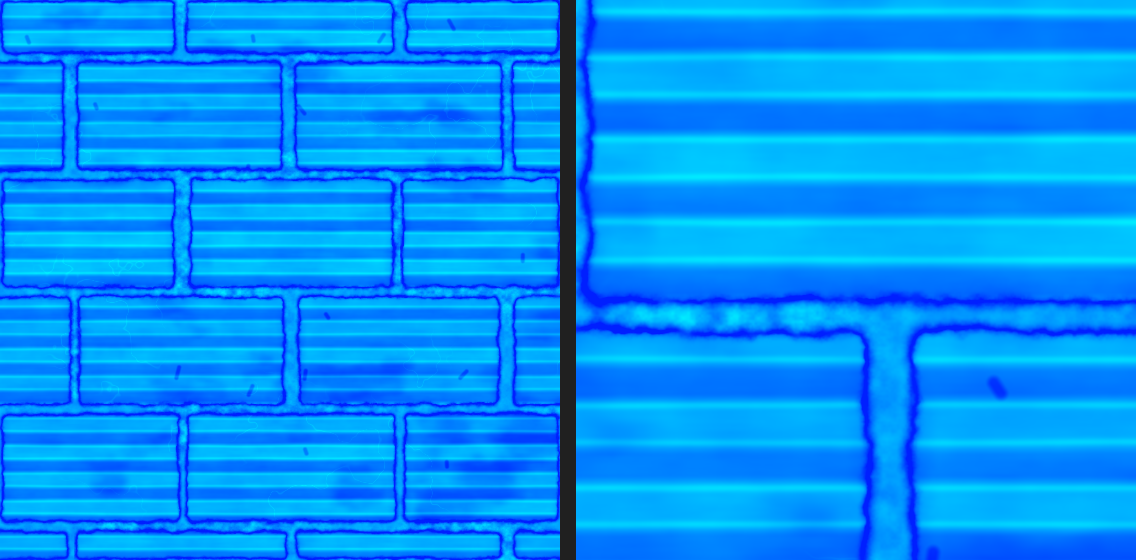
Left, the full canvas; right, a detail of the centre.
Write a three.js fragment shader that draws this texture map.

```glsl
// Ribbed brick wall in blue and cyan: staggered courses of long bricks with horizontal ribs.
// Each brick is a noisy rounded box between jittered joints; ribs, mortar, stains and
// nicks add up to one relief value, which is then turned into a colour.

varying vec2 vUv;

const vec2 BRICK = vec2(0.388, 0.2093);   // joint to joint
const vec2 ORIGIN = vec2(0.132, 0.060);   // a joint crossing in an odd course
const float RIB = 0.0492;                 // rib spacing

float hash(vec2 p) {
  return fract(sin(dot(p, vec2(127.1, 311.7))) * 43758.5453);
}

float valueNoise(vec2 p) {
  vec2 i = floor(p), f = fract(p);
  f = f * f * (3.0 - 2.0 * f);
  return mix(mix(hash(i), hash(i + vec2(1.0, 0.0)), f.x),
             mix(hash(i + vec2(0.0, 1.0)), hash(i + vec2(1.0, 1.0)), f.x), f.y);
}

float fbm(vec2 p) {
  float sum = 0.0, amp = 0.53;
  for (int i = 0; i < 4; i++) {
    sum += amp * valueNoise(p);
    p = p * 2.03 + 17.3;
    amp *= 0.5;
  }
  return sum;
}

float roundedBox(vec2 p, vec2 halfSize, float radius) {
  vec2 q = abs(p) - halfSize + radius;
  return length(max(q, 0.0)) + min(max(q.x, q.y), 0.0) - radius;
}

float bell(float x, float width) {
  return exp(-x * x / (width * width));
}

// Vertical joint: x = centre, y = half width.
vec2 sideJoint(float column, float row, float shift) {
  vec2 id = vec2(column, row);
  return vec2(shift + column * BRICK.x + (hash(id + 3.7) - 0.5) * 0.012,
              mix(0.008, 0.017, hash(id + 9.1)));
}

// Horizontal joint: x = centre, y = half width.
vec2 bedJoint(float row) {
  return vec2(ORIGIN.y + row * BRICK.y, 0.0085 + 0.0025 * hash(vec2(row, 5.3)));
}

// Signed distance to the brick around p, negative inside.
float brickDistance(vec2 p, float row) {
  float even = 1.0 - mod(row, 2.0);
  float shift = ORIGIN.x + even * 0.5 * BRICK.x;
  float column = floor((p.x - shift) / BRICK.x);
  vec2 left = sideJoint(column, row, shift), right = sideJoint(column + 1.0, row, shift);
  vec2 bed = bedJoint(row), top = bedJoint(row + 1.0);
  vec2 lo = vec2(left.x + left.y, bed.x + bed.y);
  vec2 hi = vec2(right.x - right.y, top.x - top.y);
  // Cut bricks show a thin rim at the border of the wall.
  lo = max(lo, vec2(mix(-1.0, 0.006, even), 0.004));
  hi = min(hi, vec2(mix(2.0, 0.996, even), 0.998));
  float wobble = (valueNoise(p * 38.0) - 0.5) * 0.005 + (fbm(p * 110.0) - 0.5) * 0.005;
  return roundedBox(p - 0.5 * (lo + hi), 0.5 * (hi - lo), 0.009) + wobble;
}

// Dark grooves, lighter ridges and a bright line along each flank.
float ribs(vec2 p, float row) {
  float depth = ORIGIN.y + (row + 1.0) * BRICK.y - p.y;
  float phase = (depth - 0.0469 - 0.0091 * sin(1.6 * row - 3.8)) / RIB;
  float index = floor(phase + 0.5);
  float side = phase - index;
  float away = abs(side) + (valueNoise(p * vec2(9.0, 25.0)) - 0.5) * 0.03;
  float groove = 0.44 + 0.08 * hash(vec2(index, row)) - 0.10 * side;
  float ridge = 0.70 + 0.10 * (hash(vec2(floor(phase), row + 8.0)) - 0.5);
  return mix(groove, ridge, smoothstep(0.12, 0.27, away)) + 0.13 * bell(away - 0.28, 0.045);
}

// Short slanted nicks, scattered one to a cell.
float nicks(vec2 p) {
  vec2 grid = p * 8.0, id = floor(grid);
  vec2 centre = 0.3 + 0.4 * vec2(hash(id + 1.3), hash(id + 6.9));
  float angle = (hash(id + 4.1) - 0.5) * 1.6;
  vec2 along = vec2(sin(angle), cos(angle));
  vec2 q = fract(grid) - centre;
  float reach = 0.03 + 0.05 * hash(id + 2.2);
  float d = length(q - along * clamp(dot(q, along), -reach, reach));
  return step(0.68, hash(id + 7.7)) * (1.0 - smoothstep(0.01, 0.045, d));
}

float brickFace(vec2 p, float row, float d) {
  float g = ribs(p, row);
  g += (fbm(p * vec2(9.0, 55.0)) - 0.5) * 0.13 + (fbm(p * 24.0) - 0.5) * 0.10;
  float stain = smoothstep(0.60, 0.78, fbm(p * vec2(6.0, 9.0) + 4.0));
  float scratch = bell(fbm(p * 11.0 + 31.0) - 0.5, 0.006) * smoothstep(0.5, 0.75, valueNoise(p * 8.0));
  g += 0.08 * scratch - 0.17 * stain - 0.24 * nicks(p);
  return g - 0.10 * smoothstep(-0.016, 0.0, d) * valueNoise(p * 22.0);
}

float mortar(vec2 p, float d) {
  float rough = mix(0.25, 0.75, smoothstep(0.35, 0.65, valueNoise(p * 9.0 + 12.0)));
  return mix(0.34, 0.64, smoothstep(0.0, 0.009, d)) + (fbm(p * 75.0) - 0.5) * rough;
}

void main() {
  vec2 p = vUv;
  float row = floor((p.y - ORIGIN.y) / BRICK.y);
  float d = brickDistance(p, row);
  float g = mix(brickFace(p, row, d), mortar(p, d), smoothstep(-0.0015, 0.0015, d));
  g -= 0.30 * bell(d - 0.0005, 0.0028);   // dark seam round each brick
  gl_FragColor = vec4(0.0, clamp(g, 0.12, 0.92), 1.0, 1.0);
}
```
